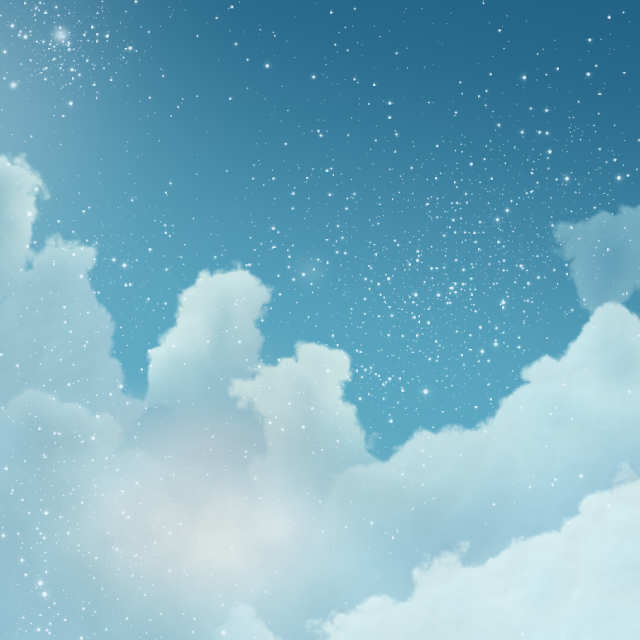
Give the GLSL for this background, as a WebGL 2 fragment shader.

```glsl
#version 300 es
precision highp float;
// A teal sky with sunlit cumulus banks, warm haze and drifting star dust.
// Clouds are unions of tapered capsules swollen by billowy gradient noise;
// stars are jittered grid cells thinned by a density field.
#define PUFF_SIZE .062
#define PUFF_SCALE 10.
#define EDGE_SOFT .008
#define RELIEF .05
#define WISP .06
#define STAR_LAYERS 4
#define STAR_GLOW .2

uniform vec2 u_resolution;
out vec4 outColor;

const vec3 SKY_LOW = vec3(.36, .66, .76);
const vec3 SKY_HIGH = vec3(.14, .39, .53);
const vec3 PALE = vec3(.80, .90, .90);
const vec3 MIST = vec3(.63, .78, .83);
const vec3 SHADOW = vec3(.56, .75, .82);
const vec3 WARM = vec3(.88, .90, .89);

vec2 hash2(vec2 cell) {
  vec3 q = fract(cell.xyx * vec3(.1031, .1030, .0973));
  q += dot(q, q.yzx + 33.33);
  return fract((q.xx + q.yz) * q.zy);
}

float corner(vec2 cell, vec2 offset) {
  float angle = 6.2832 * hash2(cell + 50.).x;
  return dot(vec2(cos(angle), sin(angle)), offset);
}

float gradientNoise(vec2 p) {
  vec2 i = floor(p), f = p - i, e = vec2(1, 0);
  vec2 w = f * f * f * (f * (f * 6. - 15.) + 10.);
  return mix(mix(corner(i, f), corner(i + e, f - e), w.x),
             mix(corner(i + e.yx, f - e.yx), corner(i + 1., f - 1.), w.x), w.y);
}

// x: rounded billows, y: soft signed noise
vec2 fractalNoise(vec2 p) {
  vec2 sum = vec2(0);
  float amp = 1.;
  for (int i = 0; i < 5; i++) {
    float n = gradientNoise(p);
    sum += amp * vec2(abs(n), n);
    p = mat2(1.6, 1.2, -1.2, 1.6) * p + 7.3;
    amp *= .5;
  }
  return sum;
}

float puff(vec2 p, float x, float y, float r) { return length(p - vec2(x, y)) - r; }

// Tapered capsule; each end holds centre and radius
float lobe(vec2 p, vec3 a, vec3 b) {
  vec2 axis = b.xy - a.xy;
  vec3 c = mix(a, b, clamp(dot(p - a.xy, axis) / dot(axis, axis), 0., 1.));
  return puff(p, c.x, c.y, c.z);
}

float blob(vec2 p, float x, float y, float w, float h) {
  vec2 q = (p - vec2(x, y)) / vec2(w, h);
  return exp(-dot(q, q));
}

// Bright rim fading to the body; tex = (swelling, relief)
void cloud(inout vec3 col, float d, vec2 tex, vec3 rim, vec3 body, float depth, float opacity) {
  d -= PUFF_SIZE * (tex.x - .36);
  vec3 tint = mix(rim, body, smoothstep(0., depth, -d)) + tex.y;
  col = mix(col, tint, opacity * (1. - smoothstep(-EDGE_SOFT, EDGE_SOFT, d)));
}

float starDensity(vec2 p) {
  vec2 q = mat2(.6, .8, .8, -.6) * (p - vec2(.74, .58));
  return blob(q, 0., 0., .26, .12) + 1.2 * blob(p, .09, .94, .10, .09)
    + .5 * blob(p, .12, .16, .20, .22) + .4 * blob(p, .18, .58, .13, .12)
    + .35 * blob(p, .53, .62, .16, .22) + .04;
}

float stars(vec2 p) {
  float light = 0., pixel = 1. / u_resolution.y, cells = 25., shrink = 1.;
  for (int i = 0; i < STAR_LAYERS; i++) {
    vec2 cell = floor(p * cells), seed = cell + 91. * float(i);
    vec2 offset = p - (cell + .15 + .7 * hash2(seed)) / cells;
    vec2 trait = hash2(seed + 37.);
    float keep = step(trait.x, .42 * starDensity((cell + .5) / cells));
    float r = (.0008 + .0028 * pow(trait.y, 7.)) * shrink, d = length(offset);
    float core = 1. - smoothstep(max(r - pixel, 0.), r + pixel, d);
    float glow = STAR_GLOW * exp(-d * d / (r * r * 7.));
    float rays = .4 * exp(-abs(offset.x * offset.y) / (r * r) - d / (r * 1.8));
    light += keep * (core + glow + rays) * (.2 + .7 * trait.y * trait.y);
    cells *= 1.75;
    shrink *= .82;
  }
  return light;
}

void main() {
  vec2 p = gl_FragCoord.xy / u_resolution;
  float swell = fractalNoise(p * PUFF_SCALE).x;
  float lit = swell - fractalNoise((p + vec2(-.006, .011)) * PUFF_SCALE).x;
  float wisp = fractalNoise(p * 4. + 20.).y;
  vec2 tex = vec2(swell, RELIEF * lit + WISP * .7 * wisp);

  // Sky, paler toward the upper left
  vec3 col = mix(SKY_LOW, SKY_HIGH, smoothstep(.36, 1.12, p.y + .22 * (p.x - .5)));
  col = mix(col, MIST, .6 * blob(p, -.06, .82, .25, .32) + .3 * blob(p, .485, .575, .022, .02));

  // Right wisp, left bank, central tower
  float d = min(puff(p, .95, .6, .074), lobe(p, vec3(.98, .63, .05), vec3(.93, .54, .035)));
  cloud(col, d, tex, vec3(.5, .71, .78), vec3(.43, .66, .75), .09, .9);
  d = min(lobe(p, vec3(0, .7, .066), vec3(-.02, .58, .07)), lobe(p, vec3(.1, .59, .042), vec3(.05, .4, .17)));
  cloud(col, d, tex, mix(MIST, PALE, smoothstep(.54, .66, p.y)), vec3(.6, .76, .81), .08, .9);
  d = min(lobe(p, vec3(.365, .535, .052), vec3(.325, .42, .092)), puff(p, .3, .51, .035));
  vec3 towerRim = mix(MIST, PALE, smoothstep(.06, -.06, p.x - .39 - .5 * (p.y - .5)));
  cloud(col, d, tex, towerRim, vec3(.61, .78, .83), .12, smoothstep(.3, .46, p.y));

  // Haze joining the cloud feet
  float haze = 1. - smoothstep(.26, .46, p.y + .08 * wisp + .22 * smoothstep(.4, .7, p.x));
  col = mix(col, MIST, .92 * haze);

  // Left shelf, central dome, right bank
  d = min(lobe(p, vec3(.02, .31, .07), vec3(.13, .3, .065)), puff(p, .17, .24, .07));
  cloud(col, d, tex, vec3(.72, .84, .87), MIST, .08, .8 * smoothstep(.22, .36, p.y));
  d = min(lobe(p, vec3(.48, .4, .058), vec3(.5, .24, .11)), puff(p, .42, .388, .044));
  cloud(col, d, tex, PALE, vec3(.69, .82, .86), .12, smoothstep(.16, .40, p.y));
  d = min(lobe(p, vec3(.66, .26, .058), vec3(.72, .27, .07)), puff(p, .88, .35, .093));
  d = min(d, min(puff(p, .98, .42, .1), lobe(p, vec3(.62, .14, .14), vec3(1, .2, .24))));
  cloud(col, d, tex, vec3(.75, .87, .89), vec3(.62, .79, .85), .2, smoothstep(.5, .68, p.x + .3 * p.y));

  // Blue hollows and warm light
  col = mix(col, SHADOW, .75 * blob(p, .04, .08, .17, .16) + .5 * blob(p, 0., .31, .06, .06));
  col = mix(col, SHADOW, .65 * blob(p, .6, .12, .17, .1));
  col = mix(col, WARM, (.85 + .4 * wisp) * blob(p, .31, .17, .2, .12));
  col = mix(col, vec3(.76, .8, .83), .5 * blob(p, .32, .31, .1, .06));
  col += WISP * wisp * haze;

  // Foreground bank
  d = min(min(puff(p, .38, -.03, .07), puff(p, .58, -.02, .086)), puff(p, .71, .06, .07));
  d = min(d, min(puff(p, .85, .07, .103), puff(p, 1., .12, .135)));
  d = min(d, lobe(p, vec3(.45, -.08, .08), vec3(1, -.02, .17)));
  cloud(col, d, tex, vec3(.82, .91, .92), vec3(.78, .9, .92), .16, smoothstep(.28, .48, p.x));

  // Star dust and two sparkles
  float sparkle = .8 * blob(p, .095, .945, .011, .011) + blob(p, .021, .867, .005, .005);
  float light = min(stars(p) + sparkle, 1.);
  outColor = vec4(mix(col, vec3(.93, .98, 1), .85 * light), 1);
}
```
